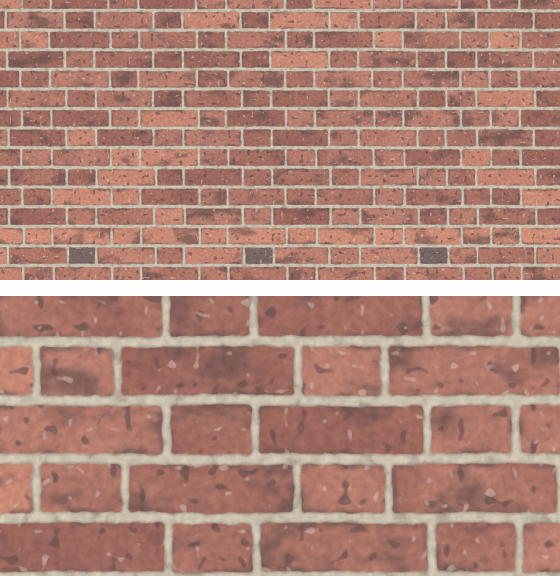
Top: the whole. Bottom: its middle third, enlarged.
This texture is drawn by a WebGL 2 fragment shader. Its source:

```glsl
#version 300 es
precision highp float;
// Weathered red brick wall in Flemish bond with pale sandy mortar.
uniform vec2 u_resolution;
out vec4 fragColor;

// Lengths are in canvas heights.
#define COURSE 0.07005
#define FIRST_BED 0.052
#define HEADER 0.1046
#define HALF_JOINT vec2(0.0050, 0.0064)
#define CORNER 0.0045
#define EXTRA_HEADER 15.0
#define ROUGHNESS 0.0028
#define SOOT 0.62
#define GRAIN 0.13

const vec3 DEEP_RED = vec3(0.61, 0.405, 0.365);
const vec3 PALE_RED = vec3(0.735, 0.505, 0.445);
const vec3 ORANGE = vec3(0.85, 0.585, 0.485);
const vec3 SOOT_BROWN = vec3(0.40, 0.315, 0.305);
const vec3 BURNT_GREY = vec3(0.44, 0.395, 0.39);
const vec3 MORTAR = vec3(0.80, 0.76, 0.685);
const vec3 MORTAR_SHADE = vec3(0.59, 0.53, 0.48);
const vec3 LIME = vec3(0.83, 0.76, 0.71);

float hash(vec2 p) {
  vec3 q = fract(p.xyx * vec3(0.1031, 0.1030, 0.0973));
  q += dot(q, q.yzx + 33.33);
  return fract((q.x + q.y) * q.z);
}

vec2 gradient(vec2 cell) {
  float a = 6.2832 * hash(cell + 17.0);
  return vec2(cos(a), sin(a));
}

float noise(vec2 p) {
  vec2 i = floor(p), f = p - i;
  vec2 w = f * f * f * (f * (f * 6.0 - 15.0) + 10.0);
  vec2 e = vec2(1.0, 0.0);
  float low = mix(dot(gradient(i), f), dot(gradient(i + e), f - e), w.x);
  float high = mix(dot(gradient(i + e.yx), f - e.yx), dot(gradient(i + 1.0), f - 1.0), w.x);
  return 1.5 * mix(low, high, w.y);
}

float fbm(vec2 p) {
  float sum = 0.0, amp = 0.55;
  for (int k = 0; k < 4; k++) {
    sum += amp * noise(p);
    p = mat2(1.6, 1.2, -1.2, 1.6) * p + 7.3;
    amp *= 0.52;
  }
  return sum;
}

float roundedBox(vec2 p, vec2 halfSize, float r) {
  vec2 q = abs(p) - halfSize + r;
  return length(max(q, 0.0)) + min(max(q.x, q.y), 0.0) - r;
}

// Returns the signed distance to the brick; id is (column, course, length, pair).
float brickWall(vec2 p, out vec4 id) {
  float y = (p.y - FIRST_BED + 0.0016 * noise(vec2(p.x * 6.0, p.y * 9.0))) / COURSE + 1.0;
  float course = floor(y);
  float x = p.x - 0.033 + 0.011 * p.y + 0.007 * noise(vec2(p.x * 8.0, course * 7.37));
  float u = x / HEADER - 1.5 * (1.0 - mod(course, 2.0));
  float extra = step(EXTRA_HEADER, u);
  u -= extra;
  float pair = floor(u / 3.0);
  float isHeader = step(2.0, u - 3.0 * pair);
  float start = 3.0 * pair + 2.0 * isHeader;
  float len = 2.0 - isHeader;
  id = vec4(start + extra, course, len, pair);
  vec2 local = vec2((u - start - 0.5 * len) * HEADER, (y - course - 0.5) * COURSE);
  vec2 halfSize = 0.5 * vec2(len * HEADER, COURSE) - HALF_JOINT;
  return roundedBox(local, halfSize, CORNER) + ROUGHNESS * fbm(p * 42.0);
}

vec3 brickColour(vec2 p, vec4 id, float d) {
  float tone = hash(id.xy * 3.7 + 5.0);
  float odd = hash(id.yx * 5.3 + 41.0);
  vec2 shifted = p + 13.0 * vec2(tone, odd);
  vec3 c = mix(DEEP_RED, PALE_RED, clamp(tone + 0.7 * fbm(shifted * 9.0), 0.0, 1.0));

  // Warmer courses near the foot, a few warm bricks elsewhere.
  float warm = id.y == 2.0 ? 0.75 : 0.3 * step(id.y, 1.0);
  warm = max(warm, 0.65 * step(0.88, odd));
  c = mix(c, ORANGE, warm);

  // Burnt headers: every second one in one course.
  float burnt = float(id.y == 1.0 && id.z == 1.0 && mod(id.w, 2.0) == 0.0 && id.x < EXTRA_HEADER);
  c = mix(c, BURNT_GREY, 0.9 * burnt);

  // Soot in patches and along the arrises, then pits and lime flecks.
  float patches = smoothstep(0.08, 0.55, fbm(shifted * vec2(10.0, 17.0)) + 0.25 * (0.5 - odd) + 0.05);
  float rim = smoothstep(-0.009, 0.0, d) * smoothstep(-0.15, 0.4, fbm(p * 19.0 + 3.0));
  c = mix(c, SOOT_BROWN, SOOT * clamp(patches + rim, 0.0, 1.0));
  c = mix(c, SOOT_BROWN, 0.65 * smoothstep(0.42, 0.7, noise(p * 58.0)));
  c = mix(c, LIME, 0.5 * smoothstep(0.52, 0.75, noise(p * 66.0 + 31.0)));
  return c * (1.0 + GRAIN * fbm(p * 95.0));
}

vec3 mortarColour(vec2 p, float d) {
  float shade = 0.55 * (1.0 - smoothstep(0.0, 0.004, d));
  shade += 0.55 * smoothstep(0.1, 0.6, fbm(p * 34.0 + 9.0));
  return mix(MORTAR, MORTAR_SHADE, clamp(shade, 0.0, 1.0)) * (1.0 + GRAIN * fbm(p * 80.0));
}

void main() {
  vec2 p = gl_FragCoord.xy / u_resolution.y;
  vec4 id;
  float d = brickWall(p, id);
  float blur = max(0.8 / u_resolution.y, 0.0012);
  vec3 c = mix(brickColour(p, id, d), mortarColour(p, d), smoothstep(-blur, blur, d));
  fragColor = vec4(clamp(c, 0.0, 1.0), 1.0);
}
```
